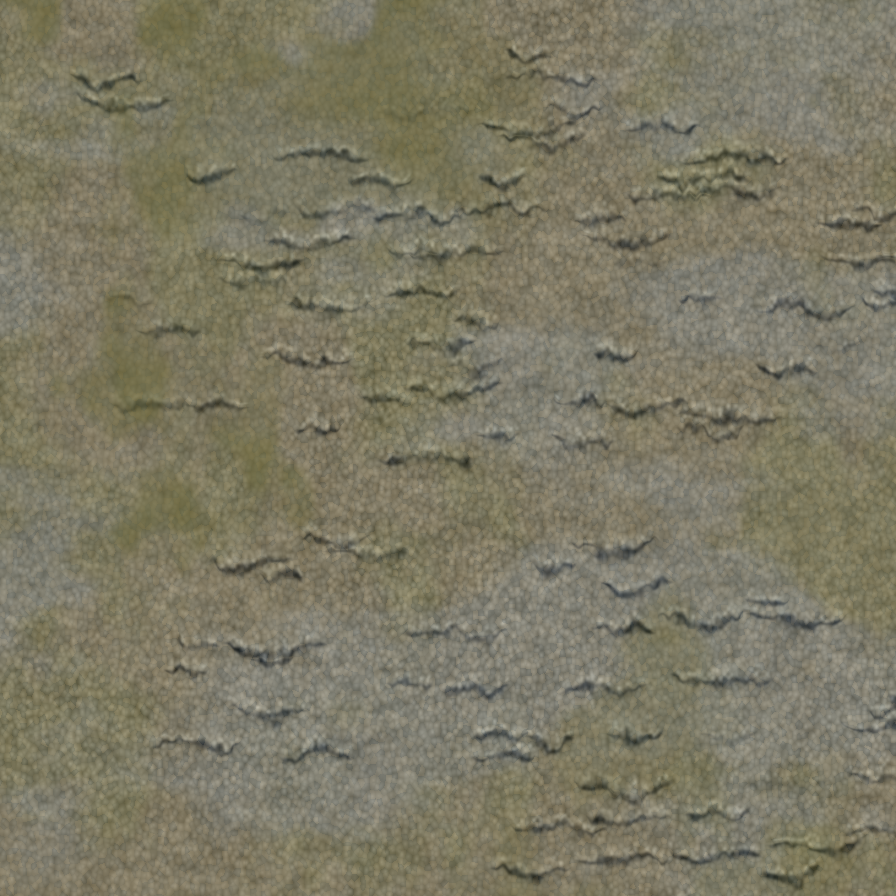
Write a WebGL 1 fragment shader that draws this texture.

```glsl
precision highp float;
// Weathered stone ground: warm grit with soft moss and pale bare patches,
// crossed by clusters of short, ragged, near-horizontal cracks.
// Patches are layered value noise, grit is cellular noise, cracks are scattered curves.
uniform vec2 u_resolution;

#define GRIT_SCALE vec2(165.0, 135.0)
#define GRIT_CONTRAST 0.17
#define MOSS_SCALE vec2(5.6, 4.6)
#define MOSS_LEVEL 0.55
#define CRACK_CELLS vec2(10.0, 19.0)
#define CRACK_WIDTH 0.0036
#define CRACK_DARKNESS 0.21
#define CRACK_LIGHT 0.10
#define WARM_STONE vec3(0.495, 0.468, 0.385)
#define PALE_STONE vec3(0.505, 0.502, 0.462)
#define MOSS vec3(0.435, 0.422, 0.275)
#define EARTH vec3(0.475, 0.463, 0.345)

vec2 hash2(vec2 p) {
  vec3 q = fract(p.xyx * vec3(0.1031, 0.1030, 0.0973));
  q += dot(q, q.yzx + 33.33);
  return fract((q.xx + q.yz) * q.zy);
}

float valueNoise(vec2 p) {
  vec2 i = floor(p), f = fract(p);
  f = f * f * (3.0 - 2.0 * f);
  float low = mix(hash2(i).x, hash2(i + vec2(1.0, 0.0)).x, f.x);
  float high = mix(hash2(i + vec2(0.0, 1.0)).x, hash2(i + 1.0).x, f.x);
  return mix(low, high, f.y);
}

float layeredNoise(vec2 p) {
  float sum = 0.0, weight = 0.53;
  for (int i = 0; i < 4; i++) {
    sum += weight * valueNoise(p);
    p = p * 2.07 + 17.3;
    weight *= 0.5;
  }
  return sum;
}

// Distance to the nearest grain (x) and that grain's random tone (y)
vec2 cellular(vec2 p) {
  vec2 cell = floor(p);
  vec2 nearest = vec2(9.0, 0.0);
  for (int y = -1; y <= 1; y++) {
    for (int x = -1; x <= 1; x++) {
      vec2 id = cell + vec2(x, y);
      vec2 h = hash2(id + 71.0);
      float d = length(id + h - p);
      if (d < nearest.x) nearest = vec2(d, fract(h.x * 7.0 + h.y * 13.0));
    }
  }
  return nearest;
}

// How broken the ground is: cracks gather where this is high
float crackZone(vec2 uv) {
  float band = 0.12 * exp(-pow((uv.y - 0.72) / 0.2, 2.0));
  return smoothstep(0.49, 0.66, layeredNoise(uv * vec2(2.8, 4.5) + 41.0) + band);
}

// Shadow (x) and lit lip (y) of the cracks
vec2 cracks(vec2 uv) {
  vec2 cell = floor(uv * CRACK_CELLS);
  vec2 marks = vec2(0.0);
  float ragged = 0.010 * (valueNoise(uv * vec2(55.0, 30.0)) - 0.5)
               + 0.008 * (valueNoise(uv * vec2(130.0, 90.0)) - 0.5);
  float broken = valueNoise(uv * vec2(75.0, 95.0) + 9.0);
  for (int y = -1; y <= 1; y++) {
    for (int x = -1; x <= 1; x++) {
      vec2 id = cell + vec2(x, y);
      vec2 place = hash2(id + 5.0), kind = hash2(id + 133.0);
      vec2 center = (id + place) / CRACK_CELLS;
      float strength = smoothstep(0.0, 0.3, crackZone(center) * 0.95 + 0.08 - kind.x);
      float t = (uv.x - center.x) / mix(0.025, 0.065, kind.y);
      float taper = max(1.0 - t * t, 0.0);
      float curve = 0.006 * t * t + 0.004 * sin(t * 4.0 + kind.y * 40.0) + ragged;
      float offset = uv.y - center.y - curve;
      float width = CRACK_WIDTH * (0.35 + taper) * (0.5 + broken);
      float fade = strength * smoothstep(0.0, 0.5, taper);
      float shadow = exp(-pow(offset / width, 2.0)) * (0.35 + 0.9 * broken);
      float lip = exp(-pow((offset - 0.0075) / (width * 1.3), 2.0));
      marks = max(marks, fade * vec2(shadow, lip));
    }
  }
  return marks;
}

void main() {
  vec2 uv = gl_FragCoord.xy / u_resolution;

  // Broad patches of stone, earth and moss
  float zone = crackZone(uv);
  float moss = smoothstep(MOSS_LEVEL, MOSS_LEVEL + 0.10, layeredNoise(uv * MOSS_SCALE + 3.0));
  moss *= 1.0 - 0.6 * zone;
  float pale = smoothstep(0.44, 0.66, layeredNoise(uv * vec2(5.0, 9.0) + 87.0) + 0.08 * zone);
  float earth = smoothstep(0.42, 0.64, layeredNoise(uv * vec2(9.0, 7.0) + 29.0));
  vec3 color = mix(WARM_STONE, EARTH, earth * 0.75);
  color = mix(color, PALE_STONE, pale * 0.8);
  color = mix(color, MOSS, moss * 0.85);

  // Grit: rounded grains over finer dust, quieter on moss
  vec2 grain = cellular(uv * GRIT_SCALE);
  float dust = valueNoise(uv * vec2(230.0, 190.0) + 11.0) - 0.5;
  float mottle = layeredNoise(uv * vec2(38.0, 55.0)) - 0.5;
  float coarse = 0.65 + 0.7 * layeredNoise(uv * 5.0 + 63.0);
  float grit = (0.48 - grain.x) * 0.55 + (grain.y - 0.5) * 0.3 + dust * 0.5;
  color += GRIT_CONTRAST * coarse * grit * (1.0 - 0.55 * moss);
  color += 0.11 * mottle * (1.0 - 0.4 * moss);
  color += vec3(0.02, 0.0, -0.025) * (grain.y - 0.5);

  // Cracks: bluish shadow with a pale upper lip
  vec2 marks = cracks(uv);
  color += CRACK_LIGHT * marks.y * vec3(0.95, 1.0, 1.0) * (0.6 + dust);
  color -= CRACK_DARKNESS * marks.x * vec3(1.1, 1.0, 0.78);
  gl_FragColor = vec4(clamp(color, 0.0, 1.0), 1.0);
}
```
